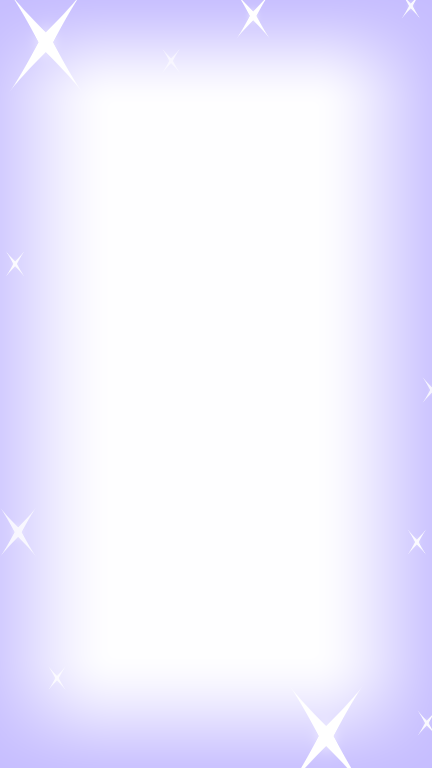
Write a Shadertoy shader that draws this background.

```glsl
// Soft lavender frame around a white centre, with slanted four-armed sparkles.

const vec2 CANVAS = vec2(1.0, 1.7778);

// White window: a product of soft ramps from each of the four sides.
float windowMask(vec2 p) {
    vec2 far = CANVAS - p;
    float sides = smoothstep(-0.12, 0.27, p.x) * smoothstep(-0.08, 0.28, far.x);
    float ends = smoothstep(-0.06, 0.27, p.y) * smoothstep(-0.04, 0.25, far.y);
    return sides * ends;
}

// Sparkle with tapering diagonal arms, a bright core and a faint halo.
float sparkle(vec2 offset, float size, float pixel) {
    vec2 q = abs(offset) / (size * vec2(0.73, 1.0));
    float along = 0.5 * (q.x + q.y);
    float across = 0.5 * abs(q.x - q.y);
    float halfWidth = 0.12 * pow(max(1.0 - along, 0.0), 1.5);
    float blur = pixel / (1.18 * size);
    float arms = clamp((halfWidth - across) / blur + 0.5, 0.0, 1.0);
    arms *= smoothstep(1.05, 0.8, along);
    float r = length(q);
    float core = smoothstep(0.28, 0.12, r);
    float halo = 0.5 * exp(-12.0 * r * r);
    return max(arms, max(core, halo));
}

void mainImage(out vec4 fragColor, in vec2 fragCoord) {
    vec2 p = fragCoord / iResolution.xy * CANVAS;
    float pixel = CANVAS.y / iResolution.y;

    // Frame gradient
    vec3 lavender = vec3(0.775, 0.74, 1.0);
    vec3 color = mix(lavender, vec3(0.996, 0.996, 1.0), windowMask(p));

    // Sparkles: centre, arm height, brightness
    vec4 stars[11] = vec4[11](
        vec4(0.106, 1.680, 0.114, 1.0), vec4(0.586, 1.741, 0.052, 1.0),
        vec4(0.951, 1.764, 0.029, 0.9), vec4(0.396, 1.637, 0.028, 0.6),
        vec4(0.035, 1.167, 0.029, 0.9), vec4(1.000, 0.875, 0.030, 0.8),
        vec4(0.042, 0.546, 0.056, 0.8), vec4(0.965, 0.523, 0.029, 0.9),
        vec4(0.132, 0.208, 0.027, 0.8), vec4(0.755, 0.074, 0.116, 1.0),
        vec4(0.988, 0.104, 0.029, 0.9));
    for (int i = 0; i < 11; i++) {
        float light = sparkle(p - stars[i].xy, stars[i].z, pixel);
        color = mix(color, vec3(1.0), light * stars[i].w);
    }

    fragColor = vec4(color, 1.0);
}
```
